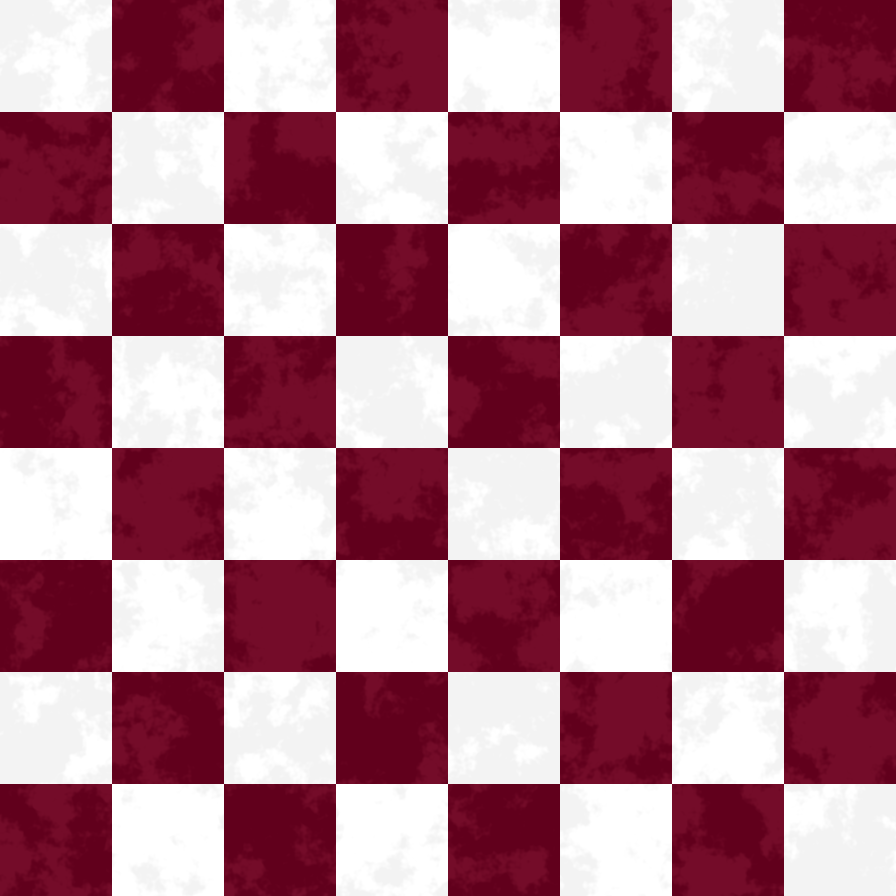
Write a WebGL 2 fragment shader that draws this pattern.

```glsl
#version 300 es
precision highp float;
// Checkerboard of crimson and white tiles with cloudy, mottled wear.

uniform vec2 u_resolution;
out vec4 fragColor;

const float TILES = 8.0;             // tiles across and down
const vec3 CRIMSON = vec3(0.455, 0.047, 0.160);
const vec3 CRIMSON_WORN = vec3(0.380, 0.000, 0.110);
const vec3 WHITE = vec3(1.0);
const vec3 WHITE_WORN = vec3(0.952);
const float WEAR_PERIOD = 13.0;      // coarsest noise cells across the canvas
const int WEAR_OCTAVES = 5;
const float WEAR_GAIN = 0.66;        // amplitude ratio between octaves
const float WEAR_SOFTNESS = 0.20;    // blur of the stain borders
const float TILE_VARIATION = 0.38;   // spread of wear between tiles
const float CRIMSON_BIAS = -0.06;    // wear offset on crimson tiles
const float TAU = 6.2831853;

// Integer hash of a lattice point to 0..1
float hash(vec2 p, float seed) {
    uvec3 q = uvec3(ivec3(vec3(p, seed)));
    uint h = q.x * 1597334677u ^ q.y * 3812015801u ^ q.z * 2798796415u;
    h = (h ^ (h >> 16)) * 2246822519u;
    h = (h ^ (h >> 13)) * 3266489917u;
    h ^= h >> 16;
    return float(h >> 8) / 16777216.0;
}

// Contribution of one lattice corner, wrapped at the period
float cornerSlope(vec2 cell, vec2 offset, float period, float seed) {
    float angle = TAU * hash(mod(cell, period), seed);
    return dot(vec2(cos(angle), sin(angle)), offset);
}

// Periodic gradient noise
float gradientNoise(vec2 p, float period, float seed) {
    vec2 i = floor(p);
    vec2 f = p - i;
    vec2 w = f * f * f * (f * (f * 6.0 - 15.0) + 10.0);
    vec2 e = vec2(1.0, 0.0);
    float a = cornerSlope(i, f, period, seed);
    float b = cornerSlope(i + e.xy, f - e.xy, period, seed);
    float c = cornerSlope(i + e.yx, f - e.yx, period, seed);
    float d = cornerSlope(i + e.xx, f - e.xx, period, seed);
    return mix(mix(a, b, w.x), mix(c, d, w.x), w.y);
}

// Layered noise that wraps at the canvas edges
float wearNoise(vec2 uv) {
    float sum = 0.0;
    float amplitude = 1.0;
    float period = WEAR_PERIOD;
    for (int i = 0; i < WEAR_OCTAVES; i++) {
        float seed = float(i + 1);
        sum += amplitude * gradientNoise(uv * period + 0.37 * seed, period, seed);
        amplitude *= WEAR_GAIN;
        period *= 2.0;
    }
    return sum;
}

void main() {
    vec2 uv = gl_FragCoord.xy / u_resolution;
    vec2 grid = uv * TILES;
    vec2 pixel = TILES / u_resolution;

    // Checker mask: signed distance to the tile edges on each axis
    vec2 edge = 0.5 - abs(mod(grid + 0.5, 2.0) - 1.0);
    vec2 side = clamp(2.0 * edge / pixel, -1.0, 1.0);
    float crimsonMask = 0.5 + 0.5 * side.x * side.y;

    // Stains, with a different amount on each tile
    float bias = TILE_VARIATION * (2.0 * hash(floor(grid), 17.0) - 1.0);
    float level = wearNoise(uv) + bias + CRIMSON_BIAS * crimsonMask;
    float wear = smoothstep(-WEAR_SOFTNESS, WEAR_SOFTNESS, level);

    vec3 light = mix(WHITE, WHITE_WORN, wear);
    vec3 dark = mix(CRIMSON, CRIMSON_WORN, wear);
    fragColor = vec4(mix(light, dark, crimsonMask), 1.0);
}
```
